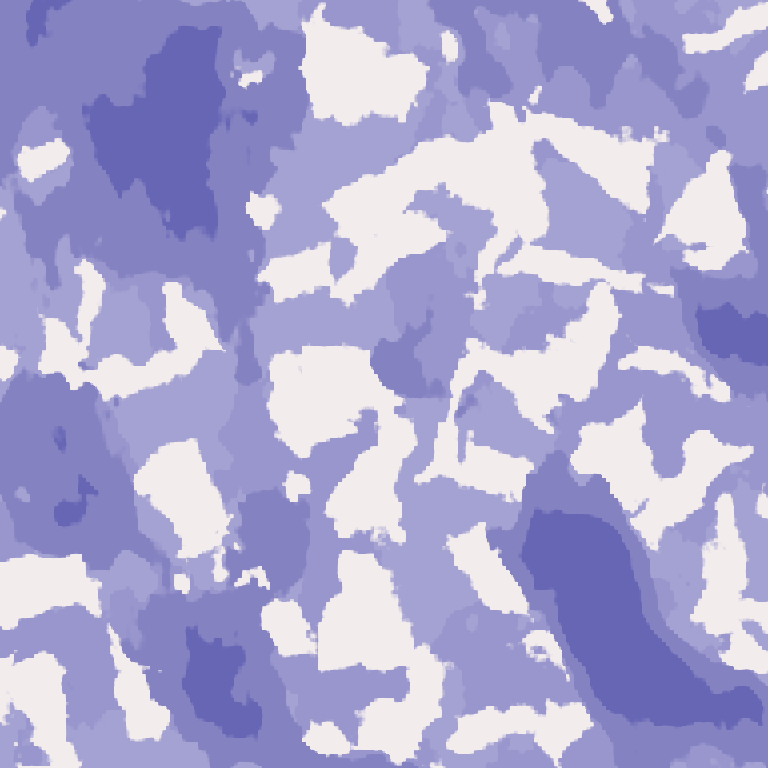
Reproduce this texture procedurally as a three.js fragment shader.

```glsl
// Stained tissue in flat violet tones: dark masses along slanting bands,
// pale ragged gaps between them. Banded fractal noise is cut into levels,
// then rough, bent shards scattered on a grid are laid over the pale parts.
varying vec2 vUv;

const vec3 PALE = vec3(0.645, 0.635, 0.825);
const vec3 LILAC = vec3(0.600, 0.590, 0.805);
const vec3 VIOLET = vec3(0.520, 0.510, 0.760);
const vec3 INDIGO = vec3(0.400, 0.400, 0.710);
const vec3 GAP = vec3(0.950, 0.925, 0.930);

float hash(vec2 p) {
  vec3 q = fract(p.xyx * 0.1031);
  q += dot(q, q.yzx + 33.33);
  return fract((q.x + q.y) * q.z);
}

float noise(vec2 p) {
  vec2 i = floor(p), f = fract(p);
  f = f * f * (3.0 - 2.0 * f);
  return mix(mix(hash(i), hash(i + vec2(1, 0)), f.x),
             mix(hash(i + vec2(0, 1)), hash(i + vec2(1, 1)), f.x), f.y);
}

// Fractal noise centred on zero
float fbm(vec2 p) {
  float sum = 0.0, amp = 0.5;
  for (int i = 0; i < 5; i++) {
    sum += amp * (noise(p) - 0.5);
    p = mat2(0.96, 0.28, -0.28, 0.96) * p * 2.03 + 17.3;
    amp *= 0.5;
  }
  return sum;
}

mat2 rotation(float a) {
  return mat2(cos(a), sin(a), -sin(a), cos(a));
}

// Stain density: diagonal bands broken up by steep, elongated noise
float stainDensity(vec2 p) {
  vec2 warp = vec2(fbm(p * 4.0 + 40.0), fbm(p * 4.0 + 71.0));
  float across = dot(p + 0.18 * warp, vec2(0.77, 0.64));
  float band = cos(6.2832 * (across - 0.766) / 0.44);
  vec2 streak = rotation(-0.3) * (p + 0.1 * warp) * vec2(6.5, 4.0);
  return 0.15 * band + fbm(streak + 9.0);
}

// Distance to the nearest gap, in grid cells
float gapDistance(vec2 p) {
  vec2 g = p * 7.0;
  g += 0.55 * vec2(fbm(g * 1.6 + 5.0), fbm(g * 1.6 + 31.0));
  float nearest = 9.0;
  for (int y = -1; y <= 1; y++) {
    for (int x = -1; x <= 1; x++) {
      vec2 id = floor(g) + vec2(x, y);
      vec2 jitter = vec2(hash(id + 3.1), hash(id + 57.7));
      vec2 q = rotation(6.2832 * hash(id + 91.3)) * (g - id - 0.15 - 0.7 * jitter);
      float slim = hash(id + 23.9);
      float halfLength = mix(0.65, 0.3, slim * jitter.x);
      float halfWidth = mix(0.07, 0.36, slim);
      // Bend slim shards, taper all of them toward one end
      q.y += (1.0 - slim) * 0.7 * (jitter.y - 0.5) * q.x * q.x;
      halfWidth *= 1.0 + 0.5 * q.x / halfLength;
      float shard = max(abs(q.x) - halfLength, abs(q.y) - halfWidth);
      nearest = min(nearest, shard);
    }
  }
  return nearest + 0.22 * fbm(p * 38.0);
}

// Soft stair steps that give the outlines their fine blocky grain
vec2 grainSteps(vec2 p) {
  vec2 g = p * 192.0;
  return (floor(g) + smoothstep(0.25, 0.75, fract(g))) / 192.0;
}

float cut(float level, float value, float softness) {
  return smoothstep(level - softness, level + softness, value);
}

void main() {
  vec2 p = grainSteps(vUv);
  float stain = stainDensity(p);

  // Flat tones, from pale tissue to the dense masses
  float mottle = fbm(p * vec2(9.0, 7.0) + 63.0) - 0.3 * stain;
  vec3 color = mix(LILAC, PALE, cut(0.02, mottle, 0.006));
  color = mix(color, VIOLET, cut(0.07, stain, 0.006));
  color = mix(color, INDIGO, cut(0.20, stain, 0.006));

  // Gaps open only where the stain is thin
  float gap = gapDistance(p) + 4.0 * max(0.0, stain - 0.03);
  color = mix(color, GAP, 1.0 - cut(0.0, gap, 0.015));

  gl_FragColor = vec4(color, 1.0);
}
```
